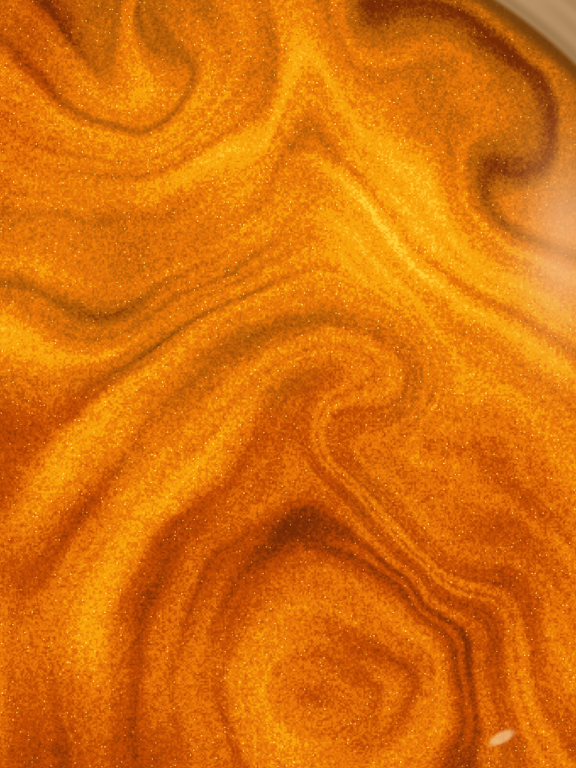
Give the GLSL for this texture, as a WebGL 2 fragment shader.

```glsl
#version 300 es
precision highp float;
uniform vec2 u_resolution;
out vec4 fragColor;

float hash(vec2 cell) {
  uvec2 k = uvec2(ivec2(floor(cell)) + 4096);
  uint h = k.x * 1597334677u ^ k.y * 3812015801u;
  h = (h ^ (h >> 15)) * 2246822519u;
  h = (h ^ (h >> 13)) * 3266489917u;
  return float((h ^ (h >> 16)) >> 8) / 16777216.0;
}

float noise(vec2 p) {
  vec2 i = floor(p), f = fract(p);
  f = f * f * (3.0 - 2.0 * f);
  return mix(mix(hash(i), hash(i + vec2(1, 0)), f.x),
             mix(hash(i + vec2(0, 1)), hash(i + vec2(1, 1)), f.x), f.y);
}

float fbm(vec2 p) {
  float sum = 0.0, gain = 0.53;
  for (int i = 0; i < 4; i++) {
    sum += gain * noise(p);
    p = mat2(1.6, 1.2, -1.2, 1.6) * p + 7.3;
    gain *= 0.5;
  }
  return sum;
}

// Whirlpools: centre, radius, turn
vec2 swirl(vec2 p) {
  vec4 whirls[6] = vec4[6](
    vec4(0.64, 0.64, 0.13, 2.3), vec4(0.30, 1.22, 0.15, -1.9),
    vec4(0.90, 1.06, 0.12, 2.4), vec4(0.72, 1.25, 0.10, -1.8),
    vec4(0.55, 0.17, 0.14, 1.2), vec4(0.85, 0.36, 0.13, -1.0));
  for (int i = 0; i < 6; i++) {
    vec2 d = p - whirls[i].xy;
    float a = whirls[i].w * exp(-dot(d, d) / (whirls[i].z * whirls[i].z));
    p = whirls[i].xy + mat2(cos(a), sin(a), -sin(a), cos(a)) * d;
  }
  return p;
}

// Stream function: its level lines are the flow strands
float stream(vec2 q) {
  float sag = length(q - vec2(0.17, 1.5));
  float arch = 1.55 - length((q - vec2(0.59, 0.12)) * vec2(1.0, 0.9));
  float slope = 1.79 - dot(q, vec2(0.75, 0.66)) + 0.04 * sin(8.0 * q.y + 3.0 * q.x);
  float below = 1.0 - smoothstep(-0.12, 0.12, q.y - 0.57 - 0.6 * q.x);
  float right = smoothstep(-0.1, 0.14, q.x - 0.43 - (1.33 - q.y) * 0.34);
  return mix(mix(sag, arch, below), slope, right);
}

// Broad pools of light and shade: centre, radius, gain
float pools(vec2 p) {
  vec4 spots[9] = vec4[9](
    vec4(0.00, 0.22, 0.22, 0.26), vec4(0.02, 0.90, 0.18, 0.16),
    vec4(0.66, 0.90, 0.14, 0.24), vec4(0.90, 0.42, 0.17, -0.30),
    vec4(0.06, 1.26, 0.16, -0.34), vec4(0.30, 1.20, 0.13, 0.22),
    vec4(0.56, 1.10, 0.12, -0.18), vec4(0.90, 0.90, 0.15, 0.22),
    vec4(0.40, 0.50, 0.16, 0.08));
  float sum = 0.0;
  for (int i = 0; i < 9; i++) {
    vec2 d = (p - spots[i].xy) / spots[i].z;
    sum += spots[i].w * exp(-dot(d, d));
  }
  return sum;
}

vec3 amber(float t, float gold) {
  vec3 c = mix(vec3(0.47, 0.17, 0.02), mix(vec3(0.75, 0.29, 0.01), vec3(0.71, 0.37, 0.03), gold), smoothstep(0.0, 0.34, t));
  c = mix(c, vec3(0.91, 0.46, 0.03), smoothstep(0.28, 0.6, t));
  c = mix(c, vec3(0.97, 0.63, 0.04), smoothstep(0.56, 0.85, t));
  return mix(c, vec3(1.0, 0.82, 0.22), smoothstep(0.85, 1.25, t));
}

void main() {
  vec2 p = gl_FragCoord.xy / u_resolution.x;

  // Folded strands at three widths
  vec2 bend = vec2(fbm(p * 3.0), fbm(p * 3.0 + 19.0)) - 0.5;
  vec2 q = swirl(p + 0.09 * bend);
  float s = stream(q) + 0.09 * (fbm(q * 4.0 + 31.0) - 0.5);
  float along = dot(q, vec2(0.8, 0.5));
  float wide = noise(vec2(s * 13.0, along * 2.2));
  float fold = abs(2.0 * noise(vec2(s * 17.0 + 5.0, along * 2.8 + 9.0)) - 1.0);
  float fine = noise(vec2(s * 42.0, along * 4.0 + 3.0));
  float thin = noise(vec2(s * 95.0, along * 7.0));
  float tone = 0.47 + 0.62 * (wide - 0.5) + 0.42 * (fold - 0.36)
             + 0.24 * (fine - 0.5) + 0.10 * (thin - 0.5)
             + 0.35 * (fbm(p * 5.0 + 50.0) - 0.5) + pools(p);

  // Mica grain
  float lit = smoothstep(0.1, 0.7, tone);
  float grain = 0.6 * noise(p * 340.0) + 0.4 * noise(p * 190.0 + 40.0) - 0.5;
  tone += grain * mix(0.25, 0.5, lit);
  float gold = smoothstep(0.4, 0.62, fbm(p * 2.6 + 11.0) + 0.25 * (p.y - 0.75));
  vec3 color = amber(tone, gold);

  // Scattered glints
  vec2 g = p * 150.0;
  float seed = hash(floor(g) + 300.0);
  vec2 centre = 0.3 + 0.4 * vec2(hash(floor(g) + 700.0), hash(floor(g) + 1100.0));
  float glint = (1.0 - smoothstep(0.08, 0.34, length(fract(g) - centre))) * smoothstep(0.88, 1.0, seed);
  color = mix(color, vec3(1.0, 0.86, 0.4), glint * mix(0.45, 0.9, lit));

  // Pale reflections
  vec2 sheen = (p - vec2(0.98, 0.92)) / vec2(0.075, 0.16);
  color = mix(color, vec3(0.95, 0.72, 0.52), 0.8 * exp(-dot(sheen, sheen)) * (0.7 + 0.5 * wide));
  vec2 dab = (p - vec2(0.87, 0.05) + 0.03 * bend) * mat2(0.87, 0.5, -0.5, 0.87) / vec2(0.03, 0.012);
  color = mix(color, vec3(0.96, 0.78, 0.55), 0.75 * (1.0 - smoothstep(0.5, 1.1, length(dab))));

  // Vessel rim
  float rim = length(p - vec2(0.347, 0.552)) - 0.929;
  color = mix(color, vec3(0.42, 0.23, 0.05), 0.8 * smoothstep(-0.03, -0.004, rim));
  vec3 glass = vec3(0.68, 0.53, 0.36) + 0.12 * (noise(vec2(rim * 60.0, p.x * 9.0)) - 0.5);
  color = mix(color, glass, smoothstep(0.0, 0.012, rim));
  fragColor = vec4(color, 1.0);
}
```
